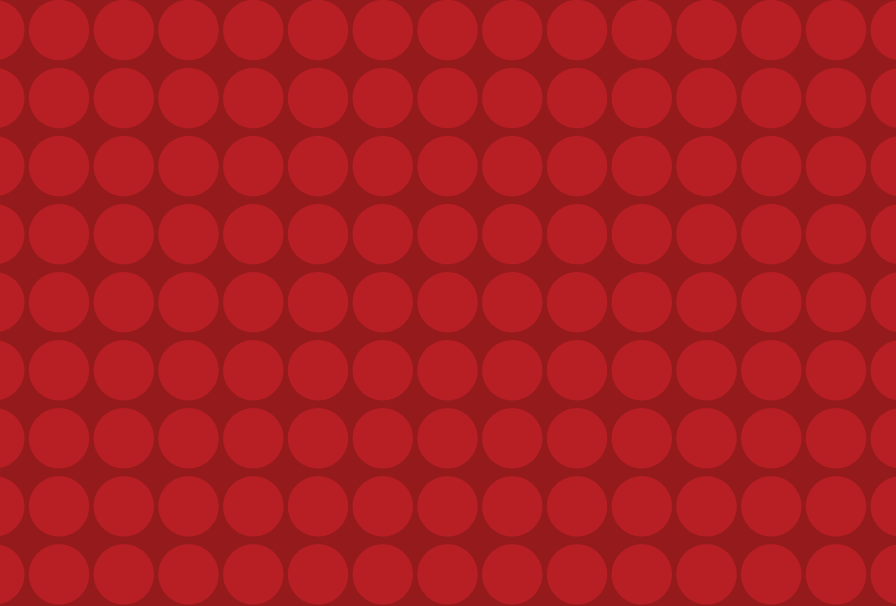
A WebGL 1 fragment shader for this pattern:

```glsl
precision highp float;

// Flat red dots on a darker red ground, in a grid slightly taller than wide.
// Each cell is folded to its centre and filled by a circle distance function;
// two tiny faint specks are the only wear.

uniform vec2 u_resolution;

const vec3 GROUND_RED = vec3(0.580, 0.100, 0.110);
const vec3 DOT_RED = vec3(0.720, 0.120, 0.140);
const vec3 SPECK_RED = vec3(0.650, 0.110, 0.130);

// All lengths are fractions of the canvas height.
const vec2 PITCH = vec2(0.10685, 0.11228);
const vec2 GRID_SHIFT = vec2(-0.0008, 0.0013);
const float DOT_RADIUS = 0.0498;
const float SPECK_RADIUS = 0.0015;
const vec2 FIRST_SPECK = vec2(0.537, 0.158);
const vec2 LAST_SPECK = vec2(0.583, 0.427);

// Offset from the centre of the nearest grid cell.
vec2 foldToCell(vec2 p, vec2 pitch) {
  return (fract(p / pitch + 0.5) - 0.5) * pitch;
}

float circleDistance(vec2 p, float radius) {
  return length(p) - radius;
}

// Smooth coverage of a shape across one pixel at its edge.
float coverage(float distance, float pixel) {
  return clamp(0.5 - distance / pixel, 0.0, 1.0);
}

float speckCoverage(vec2 p, float pixel) {
  float amount = 0.0;
  for (int i = 0; i < 2; i++) {
    vec2 centre = mix(FIRST_SPECK, LAST_SPECK, float(i));
    amount = max(amount, coverage(circleDistance(p - centre, SPECK_RADIUS), pixel));
  }
  return amount;
}

void main() {
  float pixel = 1.0 / u_resolution.y;
  vec2 p = (gl_FragCoord.xy - 0.5 * u_resolution) * pixel;

  // Dots
  vec2 cell = foldToCell(p - GRID_SHIFT, PITCH);
  float dotMask = coverage(circleDistance(cell, DOT_RADIUS), pixel);
  vec3 colour = mix(GROUND_RED, DOT_RED, dotMask);

  // Wear
  colour = mix(colour, SPECK_RED, 0.6 * speckCoverage(p, pixel));

  gl_FragColor = vec4(colour, 1.0);
}
```
